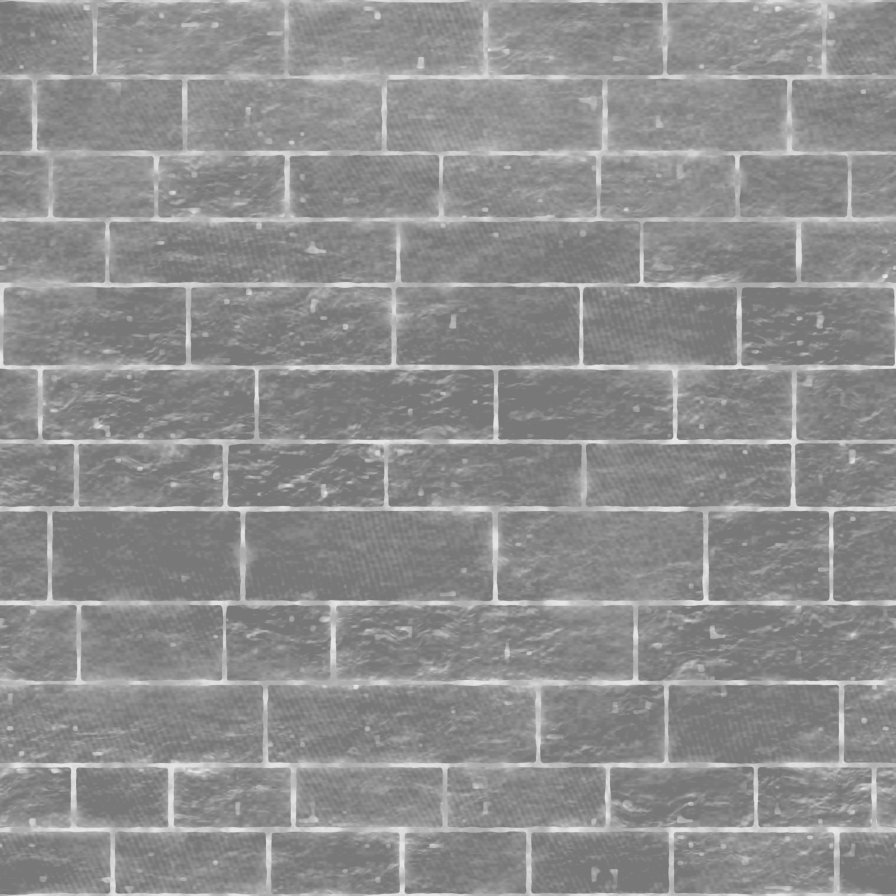
This texture is drawn by a Shadertoy shader. Its source:

```glsl
// Worn grey stone wall: twelve courses of uneven blocks with pale mortar joints.
// Each course spreads its joints evenly, then sways them by a cosine; periodic
// noise adds chipped relief, tooling lines, lime stains and ragged edges.

const float TAU = 6.2831853;
const int COURSES = 12;

// Course layout: edges from the top down, block count, shift of the joints,
// strength of their sway and the place where the sway peaks.
const float EDGE[13] = float[13](0.0, .086, .171, .245, .318, .410, .493, .568, .673, .762, .854, .926, 1.0);
const int COUNT[12] = int[12](5, 5, 7, 4, 5, 5, 5, 5, 4, 4, 7, 6);
const float SHIFT[12] = float[12](.126, .046, .069, .168, .225, .105, .061, .119, -.02, .27, .085, .108);
const float SWAY[12] = float[12](.02, .04, .04, .055, .025, .06, .03, .07, .11, .085, .045, .026);
const float PEAK[12] = float[12](.5, .72, .7, .42, .35, .5, .9, .57, .03, .2, .74, .13);

const float DARK_STONE = 0.47;
const float GREY_MORTAR = 0.68;
const float PALE_MORTAR = 0.90;

float hash(vec2 p) {
    vec3 q = fract(vec3(p.xyx) * 0.1031);
    q += dot(q, q.yzx + 33.33);
    return fract((q.x + q.y) * q.z);
}

// Value noise that repeats once per canvas; freq holds whole numbers.
float noise(vec2 uv, vec2 freq) {
    vec2 p = uv * freq, i = floor(p), f = p - i;
    f = f * f * f * (f * (f * 6.0 - 15.0) + 10.0);
    vec2 a = mod(i, freq), b = mod(i + 1.0, freq);
    return mix(mix(hash(a), hash(vec2(b.x, a.y)), f.x),
               mix(hash(vec2(a.x, b.y)), hash(b), f.x), f.y);
}

float fbm(vec2 uv, vec2 freq) {
    float sum = 0.0, weight = 0.5;
    for (int i = 0; i < 4; i++) {
        sum += weight * noise(uv, freq);
        freq *= 2.0;
        uv += vec2(0.137, 0.291);
        weight *= 0.5;
    }
    return sum / 0.9375;
}

float jointX(int course, int k) {
    float t = float(k) / float(COUNT[course]);
    return t + SHIFT[course] + SWAY[course] * cos(TAU * (t - PEAK[course]));
}

// Distance inwards from the rounded block outline; also gives the block id.
float blockDistance(vec2 p, out vec2 id) {
    int course = 0;
    for (int i = 1; i < COURSES; i++) if (p.y >= EDGE[i]) course = i;
    int n = COUNT[course];
    float left = -9.0, right = 9.0;
    for (int k = -3; k <= n + 3; k++) {
        float x = jointX(course, k);
        if (x <= p.x && x > left) {
            left = x;
            id = vec2(float((k + n) % n), float(course));
        }
        if (x > p.x) right = min(right, x);
    }
    vec2 q = vec2(min(p.x - left, right - p.x),
                  min(p.y - EDGE[course], EDGE[course + 1] - p.y));
    float r = 0.006;
    return r - length(max(r - q, 0.0)) + max(min(q.x, q.y) - r, 0.0);
}

// Light catching the upper left flanks of flaky, bedded stone.
float relief(vec2 uv, vec2 freq) {
    vec2 w = uv + 0.012 * (vec2(noise(uv, vec2(23)), noise(uv, vec2(31))) - 0.5);
    return fbm(w, freq) - fbm(w + vec2(-0.0014, 0.0024), freq);
}

// Fine slanted chisel lines, angled differently on every block.
float tooling(vec2 uv, vec2 id) {
    float slant = floor(mix(35.0, 90.0, hash(id + 41.0)));
    float wobble = 2.0 * noise(uv, vec2(30));
    return sin(TAU * (145.0 * uv.x + slant * uv.y) + wobble);
}

float stoneShade(vec2 uv, vec2 id, float d) {
    float rough = hash(id * 3.7 + 11.0);
    float patches = smoothstep(0.35, 0.7, fbm(uv, vec2(9, 13)));
    float upper = smoothstep(0.62, 0.9, uv.y);
    float shade = 0.492 + upper * (0.035 + 0.03 * uv.x) + 0.04 * (hash(id + 7.0) - 0.5);
    shade += 0.13 * (fbm(uv, vec2(7, 9)) - 0.5);
    shade += 0.07 * (noise(uv, vec2(190, 290)) - 0.5);
    shade += 0.05 * (noise(uv, vec2(35, 170)) - 0.5);
    // Chips, chisel lines and small bright flecks.
    float chip = relief(uv, vec2(31, 53));
    float chipping = mix(0.35, 1.0, patches) * mix(0.4, 1.3, rough) * mix(1.0, 0.65, upper);
    shade += chipping * (1.3 * max(chip - 0.015, 0.0) + 0.35 * min(chip, 0.0));
    shade += 0.022 * tooling(uv, id) * smoothstep(0.7, 0.2, rough) * noise(uv, vec2(12));
    shade += 0.22 * smoothstep(0.86, 0.98, noise(uv, vec2(83, 107))) * patches;
    // Lime stains creeping in from the joints.
    float stain = smoothstep(0.35, 0.8, fbm(uv, vec2(22, 26)));
    shade += 0.27 * stain * exp(-max(d, 0.0) / 0.007);
    return max(shade, DARK_STONE);
}

void mainImage(out vec4 fragColor, in vec2 fragCoord) {
    vec2 uv = fragCoord / iResolution.xy;
    float pixel = 1.0 / iResolution.y;
    vec2 id = vec2(0.0);
    float d = blockDistance(vec2(uv.x, 1.0 - uv.y), id);

    // Ragged joint of varying width and brightness.
    float ragged = d + 0.0022 * (fbm(uv, vec2(70, 80)) - 0.5);
    float halfWidth = mix(0.0018, 0.0031, noise(uv, vec2(13, 17)));
    float joint = 1.0 - smoothstep(-0.8 * pixel, 0.8 * pixel, ragged - halfWidth);
    float lime = smoothstep(0.2, 0.8, fbm(uv, vec2(45, 55)));
    float mortar = mix(GREY_MORTAR, PALE_MORTAR, lime) - 0.04 * smoothstep(0.6, 0.8, uv.y);

    fragColor = vec4(vec3(mix(stoneShade(uv, id, d), mortar, joint)), 1.0);
}
```
